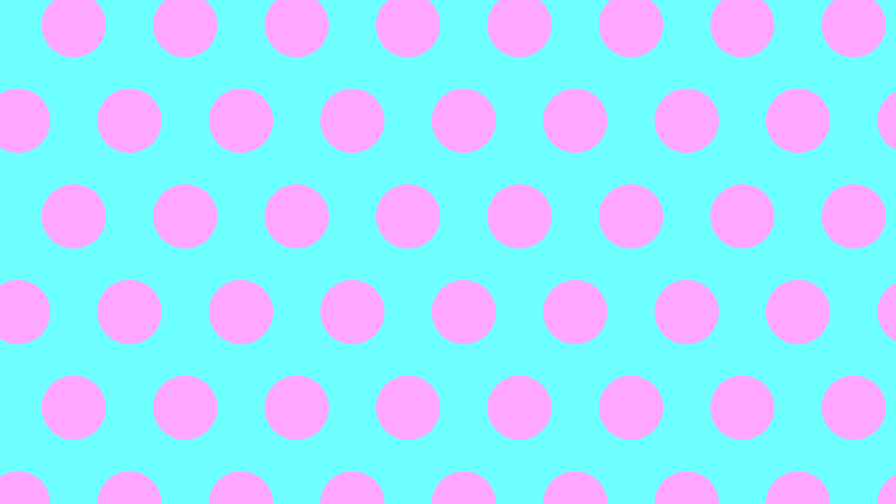
Give the GLSL for this pattern, as a WebGL 2 fragment shader.

```glsl
#version 300 es
precision highp float;
// Flat polka dots in staggered rows, eight columns by six rows in view.
// Each pixel finds its row, shifts odd rows by half a column, folds the
// plane into one cell and measures the distance to that cell's dot.

uniform vec2 u_resolution;
out vec4 fragColor;

// Lengths are fractions of the canvas height.
const vec2 SPACING = vec2(0.2211, 0.1898);      // column and row pitch
const vec2 FIRST_DOT = vec2(0.0359, 0.0012);    // centre of the lowest left dot
const float RADIUS = 0.0638;
const float ROW_SHIFT = 0.5;                    // stagger, in columns
const vec3 BACKGROUND = vec3(0.43, 1.0, 1.0);
const vec3 DOT_COLOR = vec3(1.0, 0.65, 1.0);

// Signed distance to the dot in the current staggered cell.
float dotDistance(vec2 p) {
    vec2 grid = (p - FIRST_DOT) / SPACING;
    float row = floor(grid.y + 0.5);
    grid.x -= ROW_SHIFT * mod(row, 2.0);
    vec2 cell = fract(grid + 0.5) - 0.5;
    return length(cell * SPACING) - RADIUS;
}

void main() {
    vec2 p = gl_FragCoord.xy / u_resolution.y;
    float pixel = 1.0 / u_resolution.y;

    // Edge coverage over one pixel.
    float coverage = clamp(0.5 - dotDistance(p) / pixel, 0.0, 1.0);
    fragColor = vec4(mix(BACKGROUND, DOT_COLOR, coverage), 1.0);
}
```
